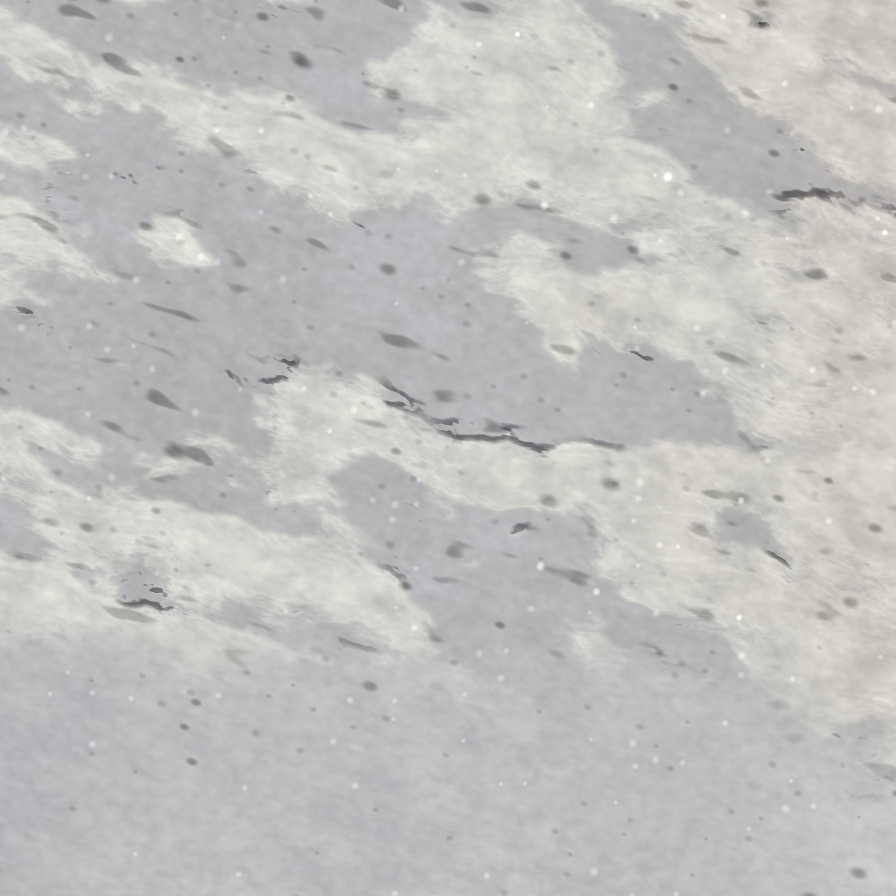
A Shadertoy shader for this texture:

```glsl
vec2 hash2(vec2 p) {
    vec3 q = fract(p.xyx * vec3(0.1031, 0.1030, 0.0973));
    q += dot(q, q.yzx + 33.33);
    return fract((q.xx + q.yz) * q.zy);
}

float corner(vec2 cell, vec2 f, vec2 o) {
    return dot(hash2(cell + o) * 2.0 - 1.0, f - o);
}

float gradientNoise(vec2 p) {
    vec2 c = floor(p), f = fract(p);
    vec2 u = f * f * f * (f * (f * 6.0 - 15.0) + 10.0);
    vec2 e = vec2(1, 0);
    return mix(mix(corner(c, f, e.yy), corner(c, f, e.xy), u.x),
               mix(corner(c, f, e.yx), corner(c, f, e.xx), u.x), u.y);
}

float fbm(vec2 p, int octaves) {
    float sum = 0.0, gain = 1.0;
    for (int i = 0; i < octaves; i++) {
        sum += gain * gradientNoise(p);
        p = p * 2.03 + vec2(17.3, 9.1);
        gain *= 0.55;
    }
    return sum;
}

// Bedding direction: layers dip to the right
vec2 alongBeds(vec2 p) {
    return vec2(0.95 * p.x - 0.31 * p.y, 0.31 * p.x + 0.95 * p.y);
}

// Positive on pale crust, negative on bare grey plates
float crustHeight(vec2 p) {
    vec2 q = alongBeds(p);
    q += 0.035 * vec2(gradientNoise(p * 7.0), gradientNoise(p * 7.0 + 40.0));
    vec2 plate = (alongBeds(p - vec2(0.33, 0.66))) / vec2(0.33, 0.1);
    vec2 lowerPlate = (alongBeds(p - vec2(0.38, 0.43))) / vec2(0.3, 0.06);
    float bias = 0.07 - 0.42 * exp(-dot(plate, plate)) - 0.28 * exp(-dot(lowerPlate, lowerPlate));
    return fbm(q * vec2(3.2, 7.5) + 23.0, 6) + bias + 0.1 * p.x;
}

// Sparse round spots, one per chosen cell
float specks(vec2 p, float rarity) {
    vec2 cell = floor(p), r = hash2(cell);
    float size = 0.12 + 0.16 * fract(r.x * 7.0 + r.y * 13.0);
    float spot = 1.0 - smoothstep(size * 0.2, size, length(fract(p) - 0.3 - 0.4 * r));
    return spot * step(rarity, hash2(cell + 71.0).x);
}

void mainImage(out vec4 fragColor, in vec2 fragCoord) {
    vec2 p = fragCoord / iResolution.y;
    vec2 q = alongBeds(p);
    float broad = fbm(p * 3.0 + 5.0, 3);
    float detail = fbm(q * vec2(16.0, 26.0), 4);
    float grain = fbm(q * vec2(60.0, 85.0), 2);

    // Smooth stone floor in the lower part
    float calm = 1.0 - smoothstep(0.2, 0.36, p.y + 0.06 * p.x + 0.16 * broad);

    // Plate outlines and their slope
    float h = crustHeight(p);
    float e = 0.005;
    vec2 slope = vec2(crustHeight(p + vec2(e, 0)) - h, crustHeight(p + vec2(0, e)) - h) / e;
    float steep = length(slope) + 0.5;
    float crust = smoothstep(-0.07, 0.13, h + 0.08 * detail);

    // Base tones
    vec3 plateColor = mix(vec3(0.685, 0.685, 0.69), vec3(0.74, 0.735, 0.75),
                          clamp(0.42 + 0.7 * broad + 0.7 * detail, 0.0, 1.0));
    vec3 crustColor = mix(vec3(0.755, 0.75, 0.735), vec3(0.87, 0.87, 0.845),
                          clamp(0.5 + 0.9 * detail + 0.5 * h - 0.22 * p.x, 0.0, 1.0));
    vec3 floorColor = mix(vec3(0.715, 0.71, 0.725), vec3(0.79, 0.79, 0.785),
                          clamp(0.2 + 0.45 * p.x + 0.6 * broad + 0.45 * detail, 0.0, 1.0));
    vec3 color = mix(plateColor, crustColor, crust);
    color = mix(color, floorColor, 0.88 * calm);

    // Warm stain on the right
    color -= vec3(0.0, 0.006, 0.018) * smoothstep(0.55, 1.0, p.x + 0.3 * broad) * (1.0 - calm);

    // Bright rims and broken dark cracks under the plates
    float facing = smoothstep(0.1, 0.8, -slope.y / steep);
    float broken = smoothstep(0.06, 0.3, gradientNoise(q * vec2(9.0, 13.0) + 61.0));
    float edge = h / steep;
    float crack = (1.0 - smoothstep(0.001, 0.007, abs(edge))) * facing * broken;
    float rim = smoothstep(0.002, 0.007, edge) * (1.0 - smoothstep(0.007, 0.022, edge));
    color += 0.035 * rim * (1.0 - calm);
    color -= vec3(0.31, 0.31, 0.3) * crack * (1.0 - calm);

    // Short shadow streaks lying in the beds
    float streak = smoothstep(0.3, 0.55, fbm(q * vec2(15.0, 42.0) + 8.0, 2));
    color -= 0.17 * streak * (1.0 - 0.85 * calm);

    // Pits, pale flecks and fine grain
    color -= 0.2 * specks(q * vec2(17.0, 27.0), 0.93);
    color -= 0.09 * specks(q * vec2(37.0, 49.0) + 3.7, 0.9);
    color += 0.1 * specks(p * 41.0 + 9.4, 0.93);
    color += 0.22 * specks(p * 37.0 + 31.0, 0.99);
    color += 0.045 * grain;

    fragColor = vec4(clamp(color, 0.0, 1.0), 1.0);
}
```
